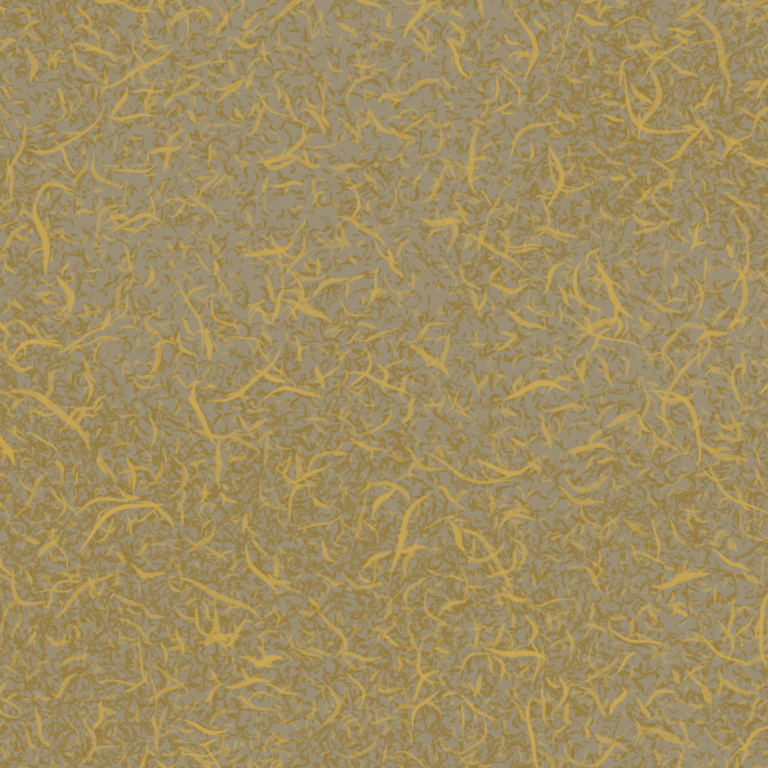
This texture is drawn by a WebGL 1 fragment shader. Its source:

```glsl
precision highp float;

uniform vec2 u_resolution;

vec4 hash4(vec3 p) {
  vec4 q = fract(p.xyzx * vec4(0.1031, 0.1030, 0.0973, 0.1099));
  q += dot(q, q.wzxy + 33.33);
  return fract((q.xxyz + q.yzzw) * q.zywx);
}

float valueNoise(vec2 p) {
  vec2 cell = floor(p);
  vec2 f = fract(p);
  f = f * f * (3.0 - 2.0 * f);
  float low = mix(hash4(vec3(cell, 7.0)).x, hash4(vec3(cell + vec2(1.0, 0.0), 7.0)).x, f.x);
  float high = mix(hash4(vec3(cell + vec2(0.0, 1.0), 7.0)).x, hash4(vec3(cell + 1.0, 7.0)).x, f.x);
  return mix(low, high, f.y);
}

float patchiness(vec2 p) {
  return 0.5 * valueNoise(p * 3.5 + 11.0) + 0.3 * valueNoise(p * 8.0 + 29.0)
       + 0.2 * valueNoise(p * 18.0 + 53.0);
}

// Coverage of tapered, bent fibres scattered over a grid.
// Lengths and widths are in cells; density runs from sparse to dense patches.
float fibres(vec2 uv, float scale, float seed, vec2 lengths, float width, vec2 density) {
  vec2 p = uv * scale;
  vec2 home = floor(p);
  float soft = scale * (0.0008 + 0.5 / min(u_resolution.x, u_resolution.y));
  float cover = 0.0;
  for (int j = -1; j <= 1; j++) {
    for (int i = -1; i <= 1; i++) {
      vec2 cell = home + vec2(float(i), float(j));
      float chance = mix(density.x, density.y, smoothstep(0.3, 0.7, patchiness(cell / scale)));
      for (int k = 0; k < 3; k++) {
        vec4 place = hash4(vec3(cell + 17.0, seed + float(k) * 5.3));
        vec4 shape = hash4(vec3(cell + 71.0, seed + float(k) * 5.3 + 2.1));
        if (place.w > chance) continue;

        float angle = place.z * 6.2832;
        vec2 axis = vec2(cos(angle), sin(angle));
        vec2 d = p - cell - place.xy;
        d = vec2(dot(d, axis), dot(d, vec2(-axis.y, axis.x)));

        // Parabolic bend with a slight wobble
        float halfLength = mix(lengths.x, lengths.y, shape.x * shape.x);
        float bend = (shape.y - 0.5) * 2.2;
        float t = d.x / halfLength;
        float offset = d.y - bend * d.x * d.x - 0.07 * halfLength * sin(t * 4.0 + angle * 3.0);
        float dist = abs(offset) / sqrt(1.0 + 4.0 * bend * bend * d.x * d.x);
        float thickness = width * mix(0.5, 1.4, shape.z) * (1.0 - t * t);
        float stroke = (1.0 - smoothstep(-soft, soft, dist - thickness))
                     * (1.0 - smoothstep(0.75, 1.0, abs(t)));
        cover = max(cover, stroke * mix(0.65, 1.0, shape.w));
      }
    }
  }
  return cover;
}

void main() {
  vec2 uv = gl_FragCoord.xy / min(u_resolution.x, u_resolution.y);
  vec3 grey = vec3(0.61, 0.575, 0.49);
  vec3 olive = vec3(0.59, 0.485, 0.235);
  vec3 gold = vec3(0.80, 0.66, 0.31);

  // Fine olive mat, thick in patches and thin where grey shows
  float mat = fibres(uv, 42.0, 3.0, vec2(0.3, 0.75), 0.085, vec2(0.35, 1.0));
  float fine = fibres(uv, 76.0, 23.0, vec2(0.3, 0.75), 0.11, vec2(0.45, 1.0));
  vec3 color = mix(grey, olive, 0.12 + 0.88 * (1.0 - (1.0 - mat) * (1.0 - fine)));

  // Gold fibres from short flecks to long strands
  float flecks = fibres(uv, 40.0, 43.0, vec2(0.2, 0.6), 0.075, vec2(0.5, 0.5));
  float strands = fibres(uv, 21.0, 63.0, vec2(0.25, 0.75), 0.055, vec2(0.6, 0.6));
  float longStrands = fibres(uv, 9.0, 83.0, vec2(0.2, 0.7), 0.03, vec2(0.45, 0.45));
  color = mix(color, gold, 0.6 * flecks);
  color = mix(color, gold, 0.8 * strands);
  color = mix(color, gold, 0.92 * longStrands);

  gl_FragColor = vec4(color, 1.0);
}
```
